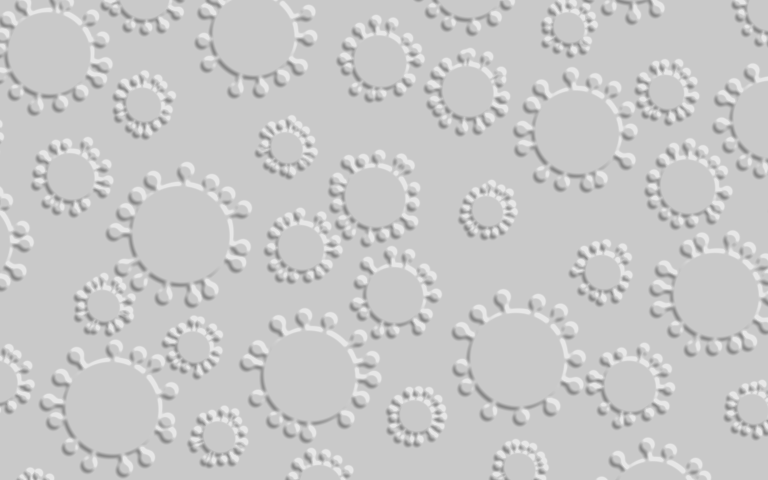
Give the GLSL for this pattern, as a WebGL 1 fragment shader.

```glsl
precision highp float;
uniform vec2 u_resolution;

const float TAU = 6.2831853;

float hash(vec2 p) {
    return fract(sin(dot(p, vec2(127.1, 311.7))) * 43758.547);
}

float smoothMin(float a, float b, float k) {
    float h = max(k - abs(a - b), 0.0) / k;
    return min(a, b) - h * h * k * 0.25;
}

// Jittered triangular lattice; every third site carries a large disc
vec2 sitePosition(vec2 id) {
    vec2 jitter = vec2(hash(id + 3.7), hash(id + 19.3)) - 0.5;
    return vec2(id.x + 0.5 * id.y, 0.866 * id.y) + 0.32 * jitter;
}

bool isLarge(vec2 id) {
    return mod(id.x - id.y + 0.5, 3.0) < 1.0;
}

float smallRadius(vec2 id) {
    float h = hash(id + 41.9);
    return 0.15 + 0.11 * h * h;
}

// Large discs grow until their knobs nearly touch the small neighbours
float siteRadius(vec2 id) {
    if (!isLarge(id)) return smallRadius(id);
    vec2 center = sitePosition(id);
    float radius = 0.5;
    for (int j = -1; j <= 1; j++) {
        for (int i = -1; i <= 1; i++) {
            vec2 other = id + vec2(float(i), float(j));
            if (isLarge(other)) continue;
            float gap = distance(center, sitePosition(other));
            radius = min(radius, (gap - 0.11) / 1.34 - smallRadius(other));
        }
    }
    return radius;
}

// Signed distance to a disc with knobs on short stalks
float knobbedDisc(vec2 q, float radius, vec2 id) {
    float knob = 0.017 + 0.1 * radius;
    float count = 13.0 + floor(4.0 * hash(id + 7.1));
    float turn = hash(id + 23.5);
    float sector = floor((atan(q.y, q.x) / TAU + 1.0) * count);
    float d = length(q) - radius;
    for (int i = -1; i <= 1; i++) {
        float k = mod(sector + float(i) + 0.5, count);
        vec2 seed = id + vec2(floor(k) * 1.37, turn * 9.0);
        float angle = (floor(k) + 0.5 + 0.65 * (hash(seed) - 0.5)) * TAU / count;
        float reach = radius + knob * mix(1.1, 2.4, hash(seed + 5.3));
        vec2 dir = vec2(cos(angle), sin(angle));
        float along = clamp(dot(q, dir), radius, reach);
        float stalk = length(q - dir * along) - 0.36 * knob;
        float ball = length(q - dir * reach) - knob;
        d = smoothMin(d, smoothMin(stalk, ball, 0.5 * knob), 0.4 * knob);
    }
    return d;
}

// Soft-edged relief of all discs
float relief(vec2 p) {
    p = mat2(0.94, 0.34, -0.34, 0.94) * p + vec2(5.3, 2.6);
    float row = p.y / 0.866;
    vec2 cell = floor(vec2(p.x - 0.5 * row, row) + 0.5);
    float d = 1.0;
    for (int j = -1; j <= 1; j++) {
        for (int i = -1; i <= 1; i++) {
            vec2 id = cell + vec2(float(i), float(j));
            vec2 q = p - sitePosition(id);
            if (dot(q, q) > 0.7) continue;
            d = min(d, knobbedDisc(q, siteRadius(id), id));
        }
    }
    return 1.0 - smoothstep(-0.02, 0.02, d);
}

void main() {
    vec2 p = gl_FragCoord.xy / u_resolution.y * 4.1;

    // Emboss with light from the upper right
    vec2 toLight = 0.018 * vec2(0.62, 0.78);
    float slope = relief(p - toLight) - relief(p + toLight);
    float highlight = 0.115 * smoothstep(0.0, 0.6, slope);
    float shadow = 0.27 * max(-slope, 0.0);
    gl_FragColor = vec4(vec3(0.79 + highlight - shadow), 1.0);
}
```
